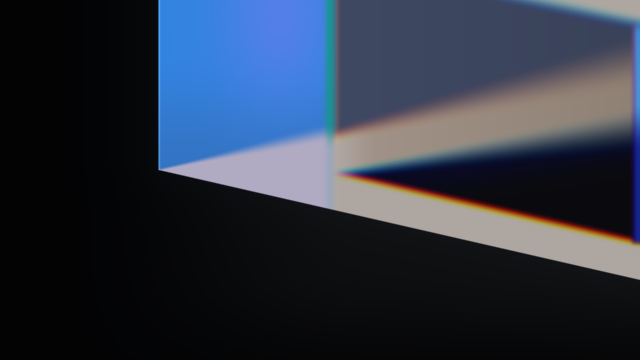
Reproduce this background procedurally as a Shadertoy shader.

```glsl
// A dark room with a lit glass wedge: blue pane, slate pane, soft beams and prismatic edges.

// Layout, in units of canvas height
const vec2 CORNER = vec2(0.440, 0.528);      // left tip of the wedge
const vec2 SHADOW_TIP = vec2(0.938, 0.514);  // left tip of the dark triangle
const float SEAM_X = 0.926;                  // joint between the panes
const float RIM_X = 1.757;                   // right-hand glass rim
const float BASE_SLOPE = -0.2284;
const float PANE_SLOPE = 0.224;
const float BEAM_SLOPE = 0.245;
const float SHADOW_TOP_SLOPE = 0.150;
const float SHADOW_BASE_SLOPE = -0.230;
const vec2 TOP_BEAM = vec2(1.458, 1.0);
const float TOP_BEAM_SLOPE = -0.205;
const vec3 DISPERSION = vec3(0.009, 0.0, -0.009);

// Colours
const vec3 NIGHT = vec3(0.010, 0.012, 0.017);
const vec3 FLOOR_GLOW = vec3(0.050, 0.050, 0.049);
const vec3 BLUE = vec3(0.195, 0.515, 0.880);
const vec3 BLUE_LOW = vec3(0.200, 0.450, 0.760);
const vec3 PERIWINKLE = vec3(0.325, 0.500, 0.910);
const vec3 LAVENDER = vec3(0.690, 0.665, 0.765);
const vec3 CREAM = vec3(0.680, 0.650, 0.630);
const vec3 BEAM = vec3(0.640, 0.580, 0.545);
const vec3 BEAM_FAR = vec3(0.560, 0.505, 0.455);
const vec3 SLATE = vec3(0.245, 0.285, 0.385);
const vec3 SHADOW = vec3(0.040, 0.038, 0.055);
const vec3 SHADOW_BLUE = vec3(0.035, 0.040, 0.125);
const vec3 TEAL = vec3(0.080, 0.590, 0.520);

// Signed height above a sloped line through a point
float above(vec2 p, vec2 origin, float slope) {
    return p.y - origin.y - slope * (p.x - origin.x);
}

float soft(float d, float w) { return smoothstep(-w, w, d); }
vec3 soft3(vec3 d, float w) { return smoothstep(vec3(-w), vec3(w), d); }

float band(float d, float w) { return exp(-d * d / (w * w)); }

vec3 room(vec2 p) {
    float below = max(-above(p, CORNER, BASE_SLOPE), 0.0);
    float reach = smoothstep(0.15, 1.0, p.x);
    float vignette = smoothstep(-0.15, 0.25, p.y);
    vec3 col = NIGHT + FLOOR_GLOW * reach * vignette * exp(-below * 0.9);
    // Faint cool halo beside the blue pane
    float side = max(CORNER.x - p.x, 0.0);
    return col + vec3(0.004, 0.010, 0.018) * exp(-(side + below) * 14.0);
}

vec3 bluePane(vec2 p) {
    vec3 col = mix(BLUE_LOW, BLUE, smoothstep(0.50, 0.88, p.y));
    vec2 q = (p - vec2(0.78, 0.96)) / vec2(0.16, 0.24);
    col = mix(col, PERIWINKLE, exp(-dot(q, q)));
    float rise = above(p, CORNER, PANE_SLOPE);
    float blur = 0.005 + 0.022 * smoothstep(CORNER.x, SEAM_X, p.x);
    return mix(LAVENDER, col, soft(rise, blur));
}

vec3 slatePane(vec2 p) {
    float travel = clamp((p.x - SEAM_X) / (RIM_X - SEAM_X), 0.0, 1.0);
    // Broad beam fanning to the right under the slate
    float beamTop = above(p, vec2(SEAM_X, 0.622), BEAM_SLOPE);
    vec3 beam = mix(BEAM, BEAM_FAR, travel);
    beam = mix(CREAM, beam, smoothstep(0.0, 0.15, travel));
    vec3 slate = SLATE * (1.0 - 0.10 * travel);
    vec3 col = mix(beam, slate, soft3(beamTop - DISPERSION, 0.018 + 0.062 * travel));
    // Second beam in the upper corner
    float upper = above(p, TOP_BEAM, TOP_BEAM_SLOPE);
    col = mix(col, CREAM, soft3(upper - DISPERSION, 0.022));
    // Dark triangle, bluish at its blurred upper edge
    float roof = above(p, SHADOW_TIP, SHADOW_TOP_SLOPE);
    float ground = above(p, SHADOW_TIP, SHADOW_BASE_SLOPE);
    vec3 dark = mix(SHADOW, SHADOW_BLUE, band(roof + 0.035, 0.05));
    vec3 underRoof = 1.0 - soft3(roof - DISPERSION, 0.012 + 0.050 * travel);
    vec3 overGround = soft3(ground - 0.004 - DISPERSION, 0.011);
    vec3 lower = mix(CREAM, dark, overGround);
    return mix(col, lower, underRoof);
}

void mainImage(out vec4 fragColor, in vec2 fragCoord) {
    vec2 p = fragCoord / iResolution.y;
    float aa = max(1.0 / iResolution.y, 0.0022);

    // Panes joined at the seam
    vec3 glass = mix(bluePane(p), slatePane(p), soft(p.x - SEAM_X, 0.013));
    float seamUpper = mix(0.13, 0.85, smoothstep(0.58, 0.67, p.y));
    glass = mix(glass, TEAL, seamUpper * band(p.x - SEAM_X + 0.009, 0.013));
    glass += vec3(0.16, 0.05, 0.0) * seamUpper * band(p.x - SEAM_X - 0.010, 0.007);

    // Blue-violet rim at the far right, brighter beside the beam
    float rimSpan = soft(p.y - 0.325, 0.012) * (1.0 - soft(p.y - 0.93, 0.025));
    float rimLight = smoothstep(0.58, 0.72, p.y);
    vec3 violet = mix(vec3(0.10, 0.04, 0.40), vec3(0.42, 0.32, 0.62), rimLight);
    vec3 azure = mix(vec3(0.08, 0.16, 0.62), vec3(0.25, 0.58, 0.88), rimLight);
    vec3 rim = mix(violet, azure, soft(p.x - RIM_X - 0.008, 0.008));
    glass = mix(glass, rim, 0.9 * rimSpan * soft(p.x - RIM_X, 0.010));

    // Fine highlight along the left edge
    glass += vec3(0.13, 0.16, 0.12) * band(p.x - CORNER.x - 0.002, 0.003);

    float inside = soft(p.x - CORNER.x, aa) * soft(above(p, CORNER, BASE_SLOPE), aa);
    fragColor = vec4(mix(room(p), glass, inside), 1.0);
}
```
